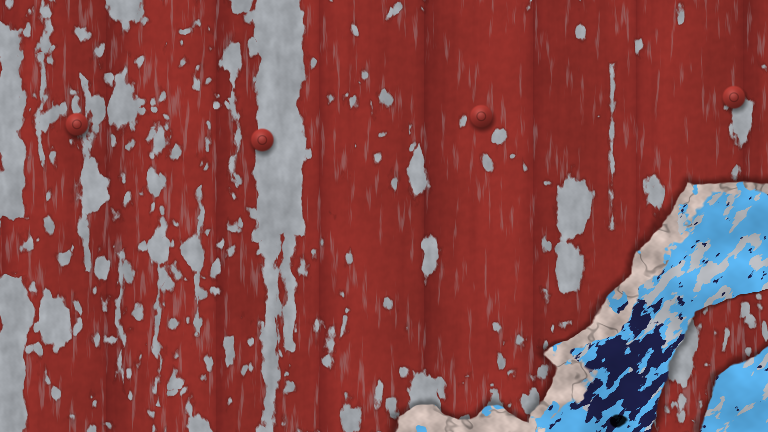
This texture is drawn by a Shadertoy shader. Its source:

```glsl
#define RED vec3(.545, .182, .16)
#define RED_DARK vec3(.35, .10, .10)
#define METAL vec3(.62, .635, .655)
#define PAPER vec3(.78, .71, .68)
#define SKY vec3(.34, .67, .89)
#define NAVY vec3(.11, .12, .27)
#define EDGE .0028
#define RIDGE_GAP .245
#define CHIP_CELL vec2(.085, .16)
#define FLAKE_CELL vec2(.026, .038)

vec2 hash2(vec2 p) {
    return fract(sin(vec2(dot(p, vec2(127.1, 311.7)), dot(p, vec2(269.5, 183.3)))) * 4375.85);
}

// Layered, rotated sines: roughly -1 to 1
float ripple(vec2 p) {
    float sum = 0., amp = .5;
    for (int i = 0; i < 5; i++) {
        p = mat2(.8, -.6, .6, .8) * p * 1.7 + 1.3;
        sum += amp * sin(p.x + 1.7 * sin(p.y));
        amp *= .6;
    }
    return sum;
}

float cover(float d) { return smoothstep(-EDGE, EDGE, d); }

// Chance of lost paint: high at the left, the foot and the lower right corner
float wear(vec2 p) {
    float left = 1. - smoothstep(.45, .95, p.x);
    float foot = (1. - smoothstep(.05, .28, p.y)) * smoothstep(.7, .9, p.x);
    float corner = smoothstep(1.5, 1.6, p.x) * (1. - smoothstep(.28, .4, p.y));
    return .1 + .42 * left + .5 * foot + .4 * corner + .22 * ripple(p * 6.);
}

// Cellular chips: positive inside, in canvas units
float chips(vec2 p, vec2 cell, float amount) {
    vec2 q = p / cell, base = floor(q);
    float best = -1.;
    for (int j = -1; j <= 1; j++)
    for (int i = -1; i <= 1; i++) {
        vec2 id = base + vec2(i, j);
        vec2 centre = id + .2 + .6 * hash2(id);
        vec2 h = hash2(id + 37.);
        if (h.x < wear(centre * cell) * amount)
            best = max(best, mix(.1, .5, h.y * h.y) - length(q - centre));
    }
    return best * cell.x;
}

float streak(vec2 p, float x, float low, float high, float width) {
    return min(width - abs(p.x - x), min(p.y - low, high - p.y));
}

// Bare metal: chips, flakes, broad streaks and thin drips
float bareMetal(vec2 p) {
    vec2 q = p + .011 * vec2(ripple(p * vec2(22, 14)), 1.7 * ripple(p.yx * 16. + 4.));
    float d = max(chips(q, CHIP_CELL, 1.), chips(q, FLAKE_CELL, .55));
    d = max(d, streak(q, .645, .45, 1.1, .053));
    d = max(d, streak(q, .625, -.1, .5, .013));
    d = max(d, streak(q, .667, .2, .5, .014));
    d = max(d, streak(q, .025, .49, .95, .03));
    d = max(d, streak(q, .025, -.1, .35, .03));
    for (int i = 0; i < 7; i++) {
        vec2 h = hash2(vec2(i, 8));
        float low = .65 * h.x;
        d = max(d, streak(q, .09 + .09 * float(i) + .02 * h.y, low, low + .2 + .3 * h.y, .003 + .008 * h.x * h.y));
    }
    d = max(d, streak(p, 1.417, .47, .85, .003));
    return d + .006 * ripple(p * vec2(60, 35));
}

vec3 paintedSheet(vec2 p) {
    float phase = fract((p.x - .25) / RIDGE_GAP + .02 * sin(p.x * 9.));
    float crease = exp(-phase * 9.) + .6 * exp(-(1. - phase) * 22.);
    float grain = ripple(vec2(p.x * 45., p.y * 1.5));
    vec3 col = mix(RED, RED_DARK, clamp(.5 * crease + .1 * grain, 0., 1.));
    col *= 1. + .05 * sin(p.x * 17. + 1.) + .035 * ripple(p * 9.) + .03 * ripple(p * 70.);
    float scuff = smoothstep(.45, 1.1, ripple(p * vec2(75, 11)) + .35 * wear(p));
    return mix(col, METAL, .35 * scuff);
}

// Torn poster: colour, and depth inside its outline
vec4 poster(vec2 p) {
    vec2 q = p + .009 * vec2(ripple(p * 20.), ripple(p * 17. + 5.));
    float bump = (q.y - .19) / .035;
    float left = .83 * (q.x - 1.2 - .68 * q.y + .06 * exp(-bump * bump));
    float top = .572 - q.y;
    float right = .8 * (1.505 + .3 * q.y + exp(28. * (q.y - .4)) - q.x);
    float sheet = min(min(left, top), right);
    float flap = min(q.x - 1.62 - .3 * q.y, .13 + .6 * (q.x - 1.667) - q.y);
    float scraps = min(.045 + .02 * sin(q.x * 40.) - q.y, min(q.x - .92, 1.35 - q.x));

    // Printed side: sky blue with pale flecks and navy strokes
    vec2 s = mat2(.7, -.7, .7, .7) * p;
    float reach = length((p - vec2(1.45, .14)) * vec2(1, .65));
    float strokes = ripple(s * vec2(26, 58));
    float ink = smoothstep(-.08, .08, strokes + .5 - 1.4 * smoothstep(0., .22, reach));
    float flecks = ripple(s * vec2(20, 46) + 9.) - 1.6 * length(p - vec2(1.58, .34));
    vec3 print = mix(SKY, PAPER, .8 * smoothstep(.02, .16, flecks));
    print = mix(print, NAVY, ink) * (.98 + .1 * ripple(p * 12.));

    // Folded, crumpled back of the paper
    float fold = smoothstep(0., .14, abs(ripple(p * 13.)));
    vec3 back = PAPER * (.72 + .25 * fold + .16 * ripple(p * 27.));
    float face = max(min(left - .06, top - .015), flap - .018) + .018 * ripple(p * 14.);
    face = max(face, .04 * ripple(p * 20. + 7.) - .022);
    vec3 col = mix(back, print, cover(face));
    col *= 1. - .9 * cover(.017 - length(q - vec2(1.435, .03)));
    return vec4(col, max(max(sheet, flap), scraps));
}

void mainImage(out vec4 fragColor, in vec2 fragCoord) {
    vec2 p = fragCoord / iResolution.y;

    // Painted ridges and metal below the paint
    float bare = bareMetal(p);
    vec3 metal = METAL * (1. + .07 * ripple(p * vec2(30, 7)) + .05 * ripple(p * 45.));
    vec3 col = paintedSheet(p) * (1. - .15 * smoothstep(-.008, 0., bare));
    col = mix(col, metal, cover(bare));

    // Rivets: domes with a small nub, lit from above
    for (int i = 0; i < 4; i++) {
        float k = float(i);
        vec2 r = p - vec2(.178 + .507 * k - .09 * sin(1.047 * k), .725 + .05 * sin(1.5 * k + 3.4));
        float d = length(r);
        col *= 1. - .45 * (1. - smoothstep(.018, .036, length(r + vec2(-.003, .008))));
        vec3 dome = RED * (.98 + 12. * r.y - 5. * r.x);
        dome += .13 * exp(-dot(r - vec2(-.004, .008), r - vec2(-.004, .008)) * 9000.);
        dome *= 1. - .25 * smoothstep(.003, .0, abs(d - .010));
        col = mix(col, dome, cover(.026 - d));
    }

    // Poster and its soft shadow
    vec4 paper = poster(p);
    col *= 1. - .4 * smoothstep(-.025, 0., paper.a);
    col = mix(col, paper.rgb, cover(paper.a));
    fragColor = vec4(clamp(col, 0., 1.), 1.);
}
```
